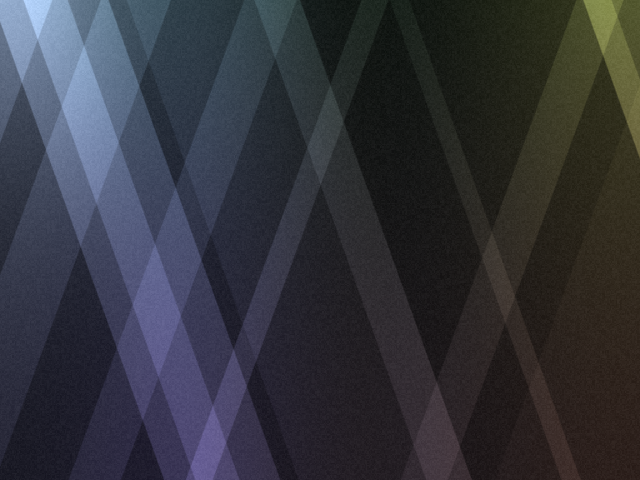
Write a WebGL 1 fragment shader that draws this background.

```glsl
precision highp float;

uniform vec2 u_resolution;

float hash(vec2 cell) {
  vec3 q = fract(cell.xyx * vec3(0.1031, 0.1030, 0.0973));
  q += dot(q, q.yzx + 33.33);
  return fract((q.x + q.y) * q.z);
}

// Soft-edged strip between two positions along the top edge
float beam(float x, float left, float right) {
  const float soft = 0.0022;
  return smoothstep(left - soft, left + soft, x)
       - smoothstep(right - soft, right + soft, x);
}

// Four colours blended from left to right
vec3 ramp(float x, vec3 c0, vec3 c1, vec3 c2, vec3 c3) {
  vec3 c = mix(c0, c1, smoothstep(0.0, 0.27, x));
  c = mix(c, c2, smoothstep(0.27, 0.6, x));
  return mix(c, c3, smoothstep(0.6, 1.0, x));
}

// Colour of the light at each place
vec3 lightTint(vec2 uv) {
  vec3 top = ramp(uv.x,
    vec3(0.66, 0.77, 0.92), vec3(0.40, 0.54, 0.62),
    vec3(0.20, 0.27, 0.22), vec3(0.65, 0.69, 0.37));
  vec3 bottom = ramp(uv.x,
    vec3(0.32, 0.32, 0.45), vec3(0.38, 0.35, 0.56),
    vec3(0.33, 0.28, 0.33), vec3(0.46, 0.33, 0.29));
  return mix(bottom, top, pow(uv.y, 1.5));
}

// Beams leaning down to the right
float rightwardBeams(float x) {
  return 0.27 * beam(x, -0.016, 0.226)
       + 0.22 * beam(x, 0.049, 0.141)
       + 0.10 * beam(x, 0.264, 0.625)
       + 0.20 * beam(x, 0.530, 0.625)
       + 0.17 * beam(x, 0.812, 0.852)
       + 0.18 * beam(x, 1.215, 1.274)
       + 0.18 * beam(x, 1.215, 2.0);
}

// Beams leaning down to the left
float leftwardBeams(float x) {
  return 0.16 * beam(x, -1.0, 0.109)
       + 0.16 * beam(x, 0.210, 0.356)
       + 0.16 * beam(x, 0.509, 0.618)
       + 0.24 * beam(x, 0.753, 0.809)
       + 0.16 * beam(x, 1.201, 1.299)
       + 0.06 * beam(x, 1.398, 3.0);
}

void main() {
  vec2 uv = gl_FragCoord.xy / u_resolution;
  vec2 p = uv * vec2(4.0 / 3.0, 1.0);
  float drop = 1.0 - p.y;

  // Ambient light, corner glow and overlapping beams
  float light = 0.32;
  light += 0.14 * exp(-7.0 * dot(p - vec2(0.0, 0.9), p - vec2(0.0, 0.9)));
  light += rightwardBeams(p.x - 0.358 * drop);
  light += leftwardBeams(p.x + 0.366 * drop);
  vec3 color = lightTint(uv) * light;

  // Fine and slightly coarser film grain
  float grain = hash(floor(p * 384.0)) + 0.5 * hash(floor(p * 192.0) + 71.0) - 0.75;
  color += 0.035 * grain;

  gl_FragColor = vec4(clamp(color, 0.0, 1.0), 1.0);
}
```
